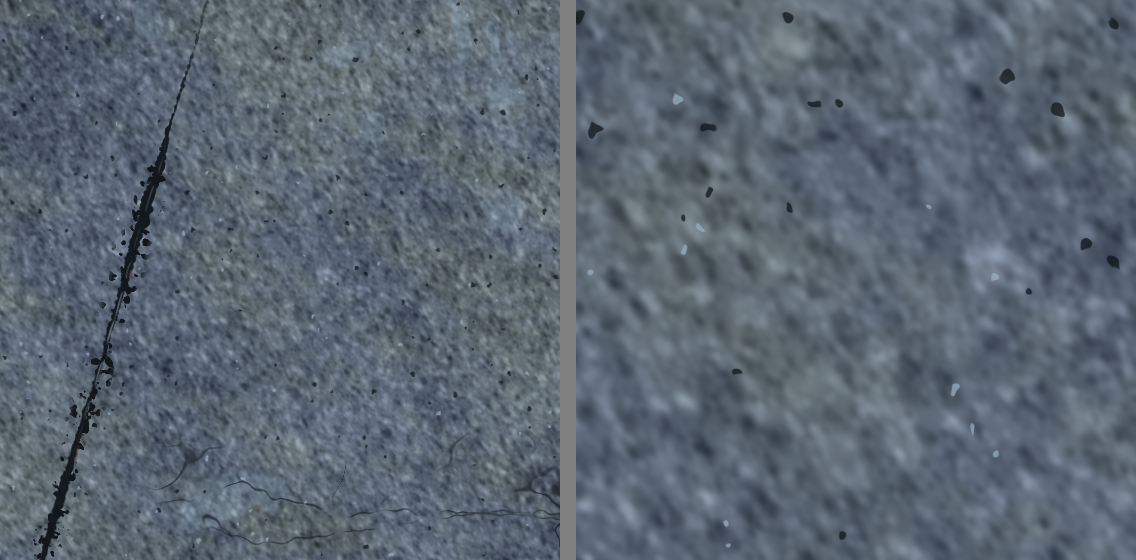
Left: the whole. Right: its middle third, enlarged.
A Shadertoy shader for this texture:

```glsl
// Weathered blue-grey slate with a dark diagonal fissure, pale scuffs and hairline cracks.

const vec3 SLATE = vec3(0.362, 0.406, 0.455);
const vec3 TONE_SCALE = vec3(1.0, 1.05, 1.10);   // lighter tones turn slightly bluer
const vec3 OLIVE_SHIFT = vec3(0.004, 0.003, -0.032);
const vec3 PALE = vec3(0.46, 0.53, 0.59);
const vec3 CHIP = vec3(0.60, 0.70, 0.77);
const vec3 VOID = vec3(0.065, 0.085, 0.105);
const vec3 RUST = vec3(0.30, 0.20, 0.17);

const float GRAIN_ANGLE = -0.95;
const vec2 GRAIN_FREQ = vec2(68.0, 118.0);
const float GRAIN_CONTRAST = 0.105;
const float FINE_CONTRAST = 0.055;
const float FISSURE_BASE = 0.075;                // x where the fissure meets the bottom
const float FISSURE_LEAN = 0.296;                // x gained from bottom to top

// Pale scuffs: centre.xy, half size.zw
const vec4 SCUFFS[8] = vec4[8](
    vec4(0.895, 0.825, 0.040, 0.036), vec4(0.905, 0.620, 0.038, 0.044),
    vec4(0.390, 0.100, 0.115, 0.036), vec4(0.820, 0.950, 0.022, 0.065),
    vec4(0.262, 0.965, 0.026, 0.038), vec4(0.625, 0.905, 0.055, 0.022),
    vec4(0.665, 0.770, 0.024, 0.030), vec4(0.885, 0.910, 0.010, 0.050));

vec3 hash3(vec2 cell) {
    vec3 h = fract(cell.xyx * vec3(0.1031, 0.1030, 0.0973));
    h += dot(h, h.yxz + 33.33);
    return fract((h.xxy + h.yzz) * h.zyx);
}

mat2 rotation(float a) {
    return mat2(cos(a), -sin(a), sin(a), cos(a));
}

// Cellular noise: one signed soft bump per cell, centred on zero
float cellNoise(vec2 p) {
    vec2 cell = floor(p);
    float sum = 0.0;
    for (int y = -1; y <= 1; y++)
    for (int x = -1; x <= 1; x++) {
        vec2 c = cell + vec2(x, y);
        vec3 h = hash3(c);
        vec2 d = p - c - h.xy;
        float k = max(1.0 - dot(d, d), 0.0);
        sum += (2.0 * h.z - 1.0) * k * k * k;
    }
    return sum;
}

// Sparse round marks, at most one per cell
float specks(vec2 p, float freq, float share, float px) {
    vec2 q = p * freq, cell = floor(q);
    vec3 h = hash3(cell + 71.0), size = hash3(cell + 19.0);
    float d = length(q - cell - 0.3 - 0.4 * h.xy);
    float r = mix(0.10, 0.26, size.x), soft = px * freq;
    return step(h.z, share) * smoothstep(r + soft, r - soft, d);
}

float bump(float x, float centre, float width) {
    float t = (x - centre) / width;
    return exp(-t * t);
}

float stroke(float d, float halfWidth, float px) {
    return smoothstep(halfWidth + px, max(halfWidth - px, 0.0), abs(d));
}

void mainImage(out vec4 fragColor, in vec2 fragCoord) {
    vec2 p = fragCoord / iResolution.y;
    float px = 1.0 / iResolution.y;

    // Shared noise layers
    float broad = cellNoise(p * 4.0 + 3.0);
    float mid = cellNoise(p * 13.0 + 7.0);
    float small = cellNoise(p * 38.0 + 11.0);
    float ragged = cellNoise(p * 85.0 + 23.0);
    vec2 bent = p + 0.006 * vec2(mid, small);
    vec2 g = rotation(GRAIN_ANGLE) * bent;
    float grain = cellNoise(g * GRAIN_FREQ);
    float fine = cellNoise(rotation(0.6) * p * vec2(200.0, 150.0));

    // Stone body with bluish and olive drifts
    float tone = 0.035 * broad + 0.035 * mid + 0.045 * small
               + GRAIN_CONTRAST * grain + FINE_CONTRAST * fine;
    tone -= 0.035 * smoothstep(0.55, 0.05, length(p - vec2(0.0, 1.0)));
    float olive = broad + cellNoise(rotation(-0.35) * p * vec2(6.0, 15.0)) + 0.5 * small;
    vec3 col = SLATE + tone * TONE_SCALE + OLIVE_SHIFT * clamp(olive, -0.6, 1.0);

    // Pale scuffs with ragged outlines
    float scuff = 0.0;
    for (int i = 0; i < 8; i++) {
        vec2 d = rotation(0.22) * (p - SCUFFS[i].xy) / SCUFFS[i].zw;
        float edge = length(d) + 0.45 * mid + 0.35 * small + 0.15 * ragged;
        scuff = max(scuff, smoothstep(1.05, 0.75, edge));
    }
    col = mix(col, PALE + 0.7 * tone * TONE_SCALE, 0.62 * scuff);

    // Fissure distance, width and surrounding damage
    float d = 0.96 * (p.x - FISSURE_BASE - FISSURE_LEAN * p.y) + 0.003 * mid + 0.002 * small;
    float lower = smoothstep(0.80, 0.68, p.y);
    float wear = bump(p.y, 0.62, 0.14) + 0.8 * bump(p.y, 0.11, 0.09);
    float nearFissure = exp(-abs(d) / 0.030) * lower;

    // Hairline cracks: noise contours and two wandering seams
    float contour = stroke(cellNoise(p * 15.0 + 41.0) + 0.10 * small, 0.020, px * 9.0);
    float place = smoothstep(0.25, 0.5, cellNoise(p * 7.0 + 53.0));
    float hair = contour * place * max(smoothstep(0.32, 0.12, p.y), nearFissure);
    float wander = 0.012 * mid + 0.006 * small + 0.002 * ragged;
    float upperSeam = p.y - 0.085 - 0.055 * bump(p.x, 0.43, 0.10) - wander;
    float lowerSeam = p.y - 0.058 - 0.025 * sin(9.0 * p.x) + wander;
    float broken = smoothstep(-0.25, 0.2, cellNoise(p * 21.0 + 67.0));
    hair = max(hair, stroke(upperSeam, 0.0014, px) * smoothstep(0.27, 0.32, p.x) * broken);
    hair = max(hair, stroke(lowerSeam, 0.0011, px) * smoothstep(0.34, 0.42, p.x) * broken * 0.8);
    col = mix(col, VOID, 0.62 * hair);

    // Pits, crumbs and bright chips
    vec2 jag = p + 0.003 * vec2(ragged, fine);
    float pits = specks(jag, 62.0, 0.035, px) * 0.75;
    float crumbs = smoothstep(0.52, 0.75, ragged + 0.4 * fine + 0.65 * nearFissure - 0.12);
    pits = max(pits, crumbs * smoothstep(0.22, 0.55, nearFissure));
    col = mix(col, VOID, pits);
    col = mix(col, CHIP, 0.7 * specks(jag + 0.37, 75.0, 0.012 + 0.06 * nearFissure, px));

    // Fissure: dark gap, rusty fringe and a light inner ridge
    float gap = 0.0016 + 0.0062 * wear + 0.0014 * lower;
    float rough = abs(d) + 0.0045 * ragged * (0.3 + wear) + 0.002 * fine;
    float rust = smoothstep(0.25, 0.6, small) * stroke(d - gap, 0.004, px);
    col = mix(col, RUST, 0.5 * rust * lower);
    float fade = mix(0.5, 0.96, smoothstep(1.0, 0.78, p.y));
    col = mix(col, VOID, fade * smoothstep(gap + px, gap - px, rough));
    float ridge = stroke(d - 0.0015, 0.0013, px) * smoothstep(-0.35, 0.1, small);
    col = mix(col, PALE, 0.75 * ridge * (bump(p.y, 0.40, 0.13) + 0.5 * bump(p.y, 0.68, 0.06)));

    fragColor = vec4(clamp(col, 0.0, 1.0), 1.0);
}
```
